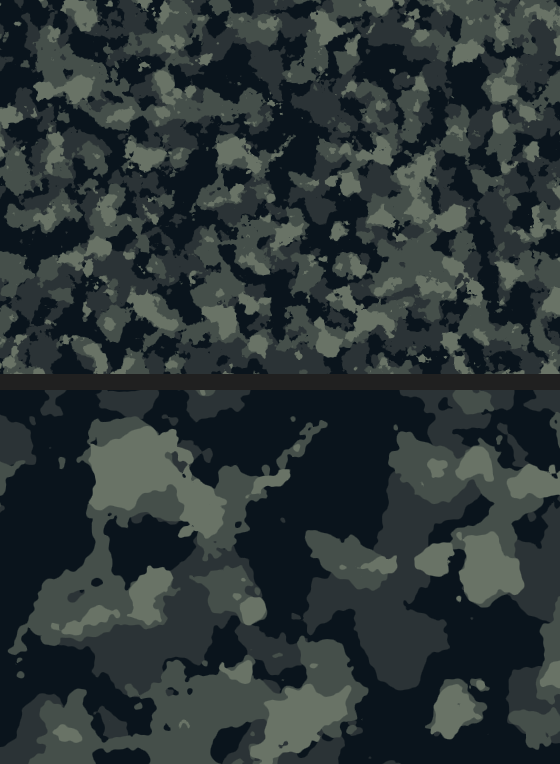
Top, the full canvas; bottom, a detail of the centre.
Write a WebGL 2 fragment shader that draws this pattern.

```glsl
#version 300 es
precision highp float;
// Woodland-at-night camouflage: three ragged blotch layers over a dark base.
// Each layer thresholds a fractal sum of cellular noise, in which jittered
// cell points push the field up or down through a soft round kernel.

uniform vec2 u_resolution;
out vec4 outColor;

vec3 hash3(vec2 p) {
    vec3 q = fract(p.xyx * vec3(0.1031, 0.1030, 0.0973));
    q += dot(q, q.yxz + 33.33);
    return fract((q.xxy + q.yzz) * q.zyx);
}

// Signed bumps around one random point per cell
float cellBumps(vec2 p) {
    vec2 cell = floor(p);
    float sum = 0.0;
    for (int y = -1; y <= 1; y++) {
        for (int x = -1; x <= 1; x++) {
            vec2 id = cell + vec2(x, y);
            vec3 h = hash3(id + 200.0);
            vec2 d = p - id - h.xy;
            float k = max(1.0 - dot(d, d), 0.0);
            sum += (h.z < 0.5 ? -1.0 : 1.0) * k * k * k;
        }
    }
    return sum;
}

// Rotated octaves, scaled to zero mean and unit deviation
float blotchField(vec2 p) {
    const mat2 turn = mat2(0.8, 0.6, -0.6, 0.8);
    float sum = 0.0, power = 0.0, amp = 1.0;
    for (int i = 0; i < 4; i++) {
        sum += amp * cellBumps(p);
        power += amp * amp;
        p = turn * p * 2.1 + 17.3;
        amp *= 0.47;
    }
    return sum / (0.67 * sqrt(power));
}

// Coverage above a level, with an edge about one pixel wide
float mask(float field, float level) {
    return clamp((field - level) / max(fwidth(field), 1e-4) + 0.5, 0.0, 1.0);
}

void main() {
    vec2 p = gl_FragCoord.xy / u_resolution.y * 17.0;

    float charcoal = blotchField(p + 31.7);
    float green = blotchField(p + vec2(83.2, 140.6));
    // Pale patches lean towards the green ones
    float pale = 0.6 * green + 0.8 * blotchField(p * 1.05 + vec2(190.4, 57.9));

    vec3 color = vec3(0.04, 0.08, 0.11);
    color = mix(color, vec3(0.17, 0.20, 0.21), mask(charcoal, 0.16));
    color = mix(color, vec3(0.27, 0.31, 0.29), mask(green, 0.28));
    color = mix(color, vec3(0.41, 0.45, 0.40), mask(pale, 1.01));
    outColor = vec4(color, 1.0);
}
```
